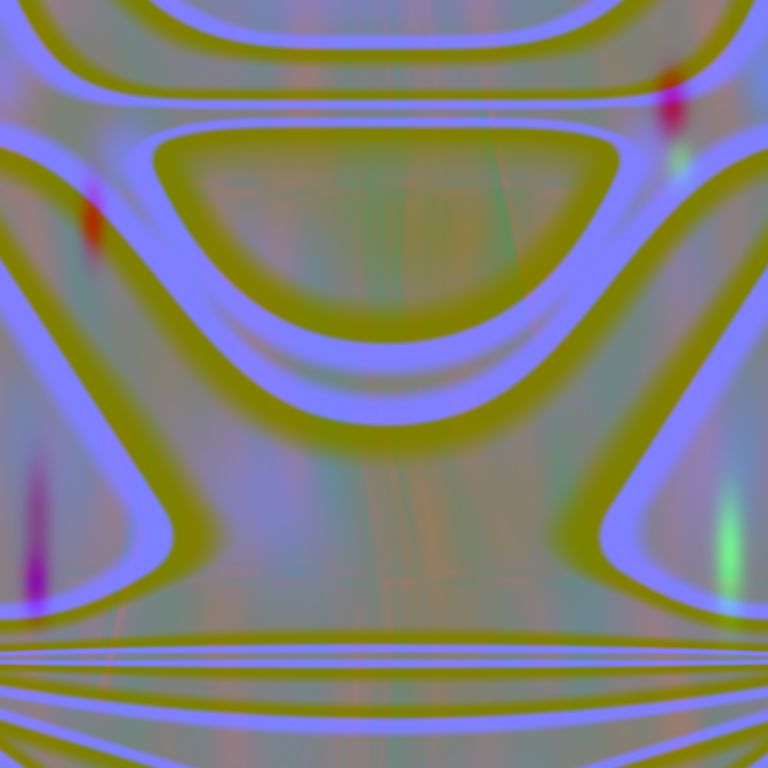
Write a Shadertoy shader that draws this background.

```glsl
// Mirrored blue and olive contour bands over grey, like a soft folded relief.
// Each contour is a signed distance with a blue side and an olive side;
// layered sines, thin scratches and soft glows tint the grey between them.
const vec3 SALMON_SHIFT = vec3(0.15, -0.02, -0.05);
const vec3 TEAL_SHIFT = vec3(-0.13, 0.05, 0.02);

// Distance above a curve of the given height and slope.
float above(float y, float height, float slope) {
    return (y - height) / sqrt(1.0 + slope * slope);
}

float smoothMin(float a, float b, float k) {
    float h = max(k - abs(a - b), 0.0) / k;
    return min(a, b) - 0.25 * k * h * h;
}

// +1 on the blue side (d > 0), -1 on the olive side, fading to 0.
float band(float d, float blueWidth, float oliveWidth) {
    float fade = d > 0.0 ? smoothstep(0.65, 1.35, d / blueWidth)
                         : smoothstep(0.45, 1.7, -d / oliveWidth);
    float soft = min(0.005, 0.4 * min(blueWidth, oliveWidth));
    return (2.0 * smoothstep(-soft, soft, d) - 1.0) * (1.0 - fade);
}

float glow(vec2 p, vec2 centre, vec2 size) {
    vec2 q = (p - centre) / size;
    return exp(-dot(q, q));
}

// Signed ripple across a segment: one flank positive, the other negative.
float scratch(vec2 p, vec2 a, vec2 b, float width) {
    vec2 dir = b - a;
    float t = dot(p - a, dir) / dot(dir, dir);
    float d = dot(p - a, normalize(vec2(-dir.y, dir.x))) / width;
    return 1.4 * d * exp(-d * d) * smoothstep(0.0, 0.2, t) * smoothstep(1.0, 0.8, t);
}

// Tilted, slowly bending streaks from layered sines.
float streaks(vec2 p, float tilt, float freq) {
    float u = p.x + tilt * p.y + 0.015 * sin(9.0 * p.y + 5.0 * p.x);
    return sin(freq * u) * sin(0.37 * freq * u + 4.0 * p.y)
         + 0.5 * sin(2.3 * freq * u + 1.7) * sin(11.0 * p.y + 0.5);
}

// Closed bowl with a flat top and rounded base, positive inside.
float bowl(float a, float y) {
    float a2 = a * a;
    float base = above(y, 0.553 + 1.5 * a2 + 10.5 * a2 * a2, 3.0 * a + 42.0 * a * a2);
    float lid = -above(y, 0.834 - 31.0 * a2 * a2 * a2, 186.0 * a2 * a2 * a);
    return smoothMin(base, lid, 0.035);
}

// Sum of all contours; a is the distance from the mirror axis.
float contours(float a, float y) {
    float a2 = a * a, a4 = a2 * a2, s = 0.503 - a;
    float outer = smoothstep(0.1, 0.5, a);
    // Upper arches
    float w = mix(0.018, 0.026, smoothstep(0.15, 0.3, a));
    float tone = band(above(y, 0.936 + 7.1 * a4, 28.4 * a2 * a), w, w);
    w = mix(0.012, 0.03, smoothstep(0.28, 0.48, a));
    tone += band(-above(y, 0.87 + 46.0 * a4 * a4, 368.0 * a4 * a2 * a), w, w);
    // Bowl and the wide valley beneath it
    float lid = smoothstep(0.77, 0.83, y);
    float side = smoothstep(0.04, 0.22, a);
    tone += band(-bowl(a, y), mix(mix(0.039, 0.033, side), 0.013, lid), mix(0.04, 0.02, lid));
    float phase = 5.34 * a - 0.12 * sin(10.68 * a);
    float slope = 0.1875 * sin(phase) * (5.34 - 1.28 * cos(10.68 * a));
    float valley = above(y, 0.633 - 0.1875 * cos(phase), slope);
    tone += band(valley, mix(0.039, 0.033, side), mix(0.038, 0.03, outer));
    // Side bulbs
    float slant = -above(y, 0.664 - 1.53 * s, 1.53);
    float floorDist = above(y, 0.193 + 1.61 * s * s, 3.22 * s);
    float upper = smoothstep(0.2, 0.32, y);
    float oliveWidth = mix(mix(0.016, 0.043, upper), 0.026, smoothstep(0.4, 0.7, y));
    tone += band(smoothMin(slant, floorDist, 0.06), mix(0.02, 0.041, upper), oliveWidth);
    // Thin lower stripes and corner curves
    tone += band(-(y - 0.1615 + 0.04 * a2), mix(0.011, 0.006, outer), mix(0.016, 0.009, outer));
    tone += band(y - 0.13 - 0.02 * a2, mix(0.011, 0.006, outer), mix(0.014, 0.008, outer));
    tone += band(-above(y, 0.065 + 0.168 * a2, 0.336 * a), mix(0.021, 0.014, outer), 0.015);
    tone += band(above(y, 0.0625 - 0.31 * s, 0.31), 0.015, 0.018);
    tone += band(-above(y, 0.024 - 0.72 * s, 0.72), 0.02, 0.014);
    return clamp(tone, -1.0, 1.0);
}

void mainImage(out vec4 fragColor, in vec2 fragCoord) {
    vec2 p = fragCoord / iResolution.xy;
    vec2 mirrored = vec2(abs(p.x - 0.503), p.y);
    float tone = contours(mirrored.x, mirrored.y);
    float grey = 1.0 - abs(tone);
    // Broad blue and tan tints in the grey areas
    float tint = 0.26 * glow(p, vec2(0.36, 0.35), vec2(0.09, 0.12))
               + 0.2 * glow(mirrored, vec2(0.43, 0.37), vec2(0.09, 0.16))
               + 0.35 * glow(mirrored, vec2(0.5, 0.9), vec2(0.04, 0.06))
               + 0.35 * glow(mirrored, vec2(0.34, 0.8), vec2(0.04, 0.05))
               + 0.24 * glow(p, vec2(0.48, 1.0), vec2(0.22, 0.05))
               + 0.14 * glow(p, vec2(0.35, 0.67), vec2(0.09, 0.07))
               + 0.16 * glow(p, vec2(0.89, 0.64), vec2(0.05, 0.08))
               - 0.2 * glow(p, vec2(0.54, 0.7), vec2(0.16, 0.1))
               - 0.14 * glow(p, vec2(0.55, 0.3), vec2(0.1, 0.14))
               + 0.05 * sin(13.0 * p.x + 4.0 * p.y) * sin(17.0 * p.y - 6.0 * p.x);
    vec3 color = vec3(0.5, 0.5, 0.5 + 0.5 * tone + grey * tint);
    // Streaks, checkered seams and scratches, weaker inside the bands
    float centre = exp(-pow((p.x - 0.51) / 0.06, 2.0));
    float seam = exp(-pow((p.y - 0.753) / 0.012, 2.0)) + exp(-pow((p.y - 0.249) / 0.01, 2.0));
    float ripple = 0.35 * streaks(p, 0.15, 34.0) + 0.3 * streaks(p, -0.25, 25.0)
                 + 0.3 * centre * streaks(p, 0.07, 140.0)
                 + 0.4 * seam * sin(45.0 * p.x) * sin(180.0 * (p.y - 0.249))
                 + scratch(p, vec2(0.215, 0.46), vec2(0.115, 0.05), 0.008)
                 + scratch(p, vec2(0.62, 0.92), vec2(0.70, 0.53), 0.008);
    vec3 shift = ripple > 0.0 ? SALMON_SHIFT : TEAL_SHIFT;
    color += abs(ripple) * shift * mix(0.25, 0.9, grey);
    // Vivid upright glows
    color += vec3(0.16, -0.42, -0.25) * glow(p, vec2(0.875, 0.863), vec2(0.02, 0.042));
    color += vec3(0.0, 0.24, -0.08) * glow(p, vec2(0.885, 0.79), vec2(0.018, 0.03));
    color += vec3(0.17, -0.32, -0.15) * glow(p, vec2(0.121, 0.71), vec2(0.015, 0.05));
    color += vec3(0.03, -0.22, -0.1) * glow(p, vec2(0.049, 0.33), vec2(0.018, 0.07));
    color += vec3(0.04, -0.4, 0.12) * glow(p, vec2(0.047, 0.24), vec2(0.016, 0.04));
    color += vec3(-0.08, 0.45, -0.05) * glow(p, vec2(0.95, 0.28), vec2(0.018, 0.075));
    fragColor = vec4(clamp(color, 0.0, 1.0), 1.0);
}
```
